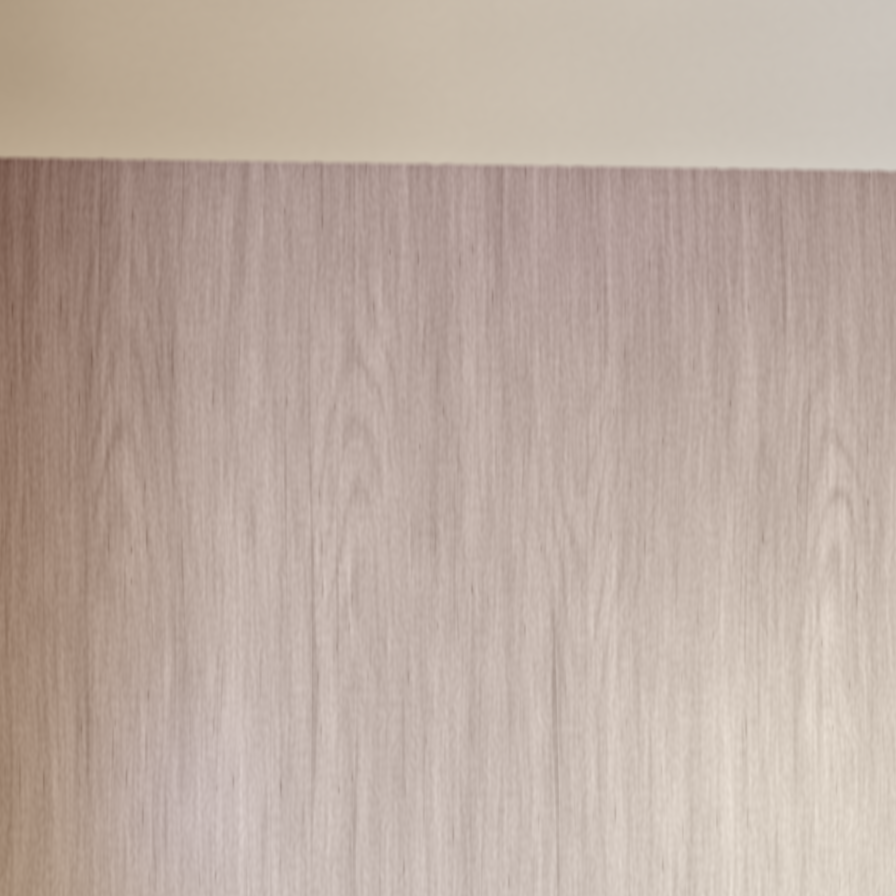
Give the GLSL for this texture, as a Shadertoy shader.

```glsl
// Pale wood panel with vertical grain below a cream wall, lit from the lower right.

vec2 hash2(vec2 p) {
    vec3 q = fract(p.xyx * vec3(0.1031, 0.103, 0.0973));
    q += dot(q, q.yzx + 33.33);
    return fract((q.xx + q.yz) * q.zy);
}

// Gradient noise, about -0.7 to 0.7
float gradNoise(vec2 p) {
    vec2 i = floor(p), f = fract(p);
    vec2 u = f * f * f * (f * (f * 6.0 - 15.0) + 10.0);
    vec2 e = vec2(0.0, 1.0);
    float a = dot(hash2(i) * 2.0 - 1.0, f);
    float b = dot(hash2(i + e.yx) * 2.0 - 1.0, f - e.yx);
    float c = dot(hash2(i + e.xy) * 2.0 - 1.0, f - e.xy);
    float d = dot(hash2(i + e.yy) * 2.0 - 1.0, f - e.yy);
    return mix(mix(a, b, u.x), mix(c, d, u.x), u.y);
}

// Blend of three colours at 0, 0.5 and 1
vec3 ramp(vec3 a, vec3 b, vec3 c, float t) {
    return t < 0.5 ? mix(a, b, t * 2.0) : mix(b, c, t * 2.0 - 1.0);
}

float glow(vec2 p, vec2 centre, vec2 size) {
    vec2 d = (p - centre) / size;
    return exp(-dot(d, d));
}

// Nested cathedral arches; direction is 1 for peaks, -1 for valleys
float arches(vec2 p, vec2 centre, float direction, float halfHeight) {
    float dx = p.x - centre.x + 0.022 * gradNoise(vec2(p.y * 6.0, centre.x * 40.0));
    float level = direction * p.y + 6.5 * sqrt(dx * dx + 0.0002);
    level += 0.10 * gradNoise(p * vec2(18.0, 6.0)) + 0.012 * gradNoise(p * vec2(70.0, 18.0));
    float ring = pow(0.5 + 0.5 * sin(level * 62.0), 3.0) - 0.31;
    ring *= 0.8 + 0.9 * gradNoise(p * vec2(25.0, 9.0) + 5.0);
    return ring * glow(p, centre, vec2(0.05, halfHeight));
}

// Short dark pores scattered over a jittered grid
float pores(vec2 p) {
    vec2 grid = vec2(52.0, 19.0);
    vec2 cell = floor(p * grid);
    vec2 r = hash2(cell + 7.0), s = hash2(cell + 91.0);
    vec2 d = (fract(p * grid) - 0.25 - 0.5 * r) / grid;
    float shape = exp(-pow(d.x / 0.0013, 2.0) - pow(d.y / (0.004 + 0.008 * s.y), 2.0));
    return shape * smoothstep(0.72, 1.0, s.x);
}

float woodGrain(vec2 p) {
    vec2 q = p + vec2(0.012 * gradNoise(p * vec2(5.0, 2.5)), 0.0);
    float grain = 0.040 * gradNoise(q * vec2(24.0, 1.5));
    grain += 0.050 * gradNoise(q * vec2(68.0, 2.6) + 13.0);
    grain += 0.052 * gradNoise(q * vec2(150.0, 6.0) + 37.0);
    grain += 0.050 * gradNoise(q * vec2(235.0, 18.0) + 71.0);
    grain += 0.045 * gradNoise(q * vec2(240.0, 110.0) + 113.0);

    // Centre x, centre y, direction, half height
    vec4 figures[4] = vec4[4](
        vec4(0.135, 0.54, 1.0, 0.22), vec4(0.397, 0.50, 1.0, 0.24),
        vec4(0.655, 0.38, -1.0, 0.17), vec4(0.930, 0.42, 1.0, 0.24));
    for (int i = 0; i < 4; i++)
        grain -= 0.062 * arches(p, figures[i].xy, figures[i].z, figures[i].w);

    // Long thin dark lines, and shorter broken ones
    float line = gradNoise(q * vec2(110.0, 2.4) + 151.0);
    float streak = gradNoise(q * vec2(135.0, 9.0) + 211.0);
    grain -= 0.065 * smoothstep(0.28, 0.55, line);
    grain -= 0.05 * smoothstep(0.32, 0.58, streak);
    return grain - 0.085 * pores(p);
}

vec3 woodLight(vec2 p) {
    float h = clamp(p.y / 0.82, 0.0, 1.0);
    vec3 left = ramp(vec3(0.64, 0.54, 0.45), vec3(0.59, 0.475, 0.40), vec3(0.48, 0.36, 0.31), h);
    vec3 middle = ramp(vec3(0.79, 0.74, 0.715), vec3(0.75, 0.685, 0.655), vec3(0.68, 0.60, 0.575), h);
    vec3 right = ramp(vec3(0.84, 0.80, 0.755), vec3(0.775, 0.715, 0.675), vec3(0.66, 0.58, 0.55), h);
    vec3 col = mix(left, middle, smoothstep(-0.08, 0.32, p.x));
    col = mix(col, right, smoothstep(0.45, 1.0, p.x));

    // Warm reflection and cool lilac patches
    col += vec3(0.05, 0.055, 0.05) * glow(p, vec2(0.88, 0.17), vec2(0.22, 0.20));
    col += vec3(0.02, 0.025, 0.05) * glow(p, vec2(0.19, 0.10), vec2(0.10, 0.13));
    col += vec3(0.005, 0.0, 0.012) * glow(p, vec2(0.68, 0.73), vec2(0.20, 0.10));
    return col;
}

vec3 wallColor(vec2 p, float above) {
    vec3 col = ramp(vec3(0.71, 0.635, 0.54), vec3(0.785, 0.735, 0.67), vec3(0.795, 0.77, 0.74), p.x);
    col -= 0.03 * smoothstep(0.12, 0.0, p.x) * smoothstep(0.0, 0.12, above);
    col += vec3(0.03, 0.035, 0.035) * exp(-above / 0.022);
    return col + 0.01 * gradNoise(p * vec2(9.0, 14.0)) + 0.008 * gradNoise(p * 90.0);
}

void mainImage(out vec4 fragColor, in vec2 fragCoord) {
    vec2 p = fragCoord / iResolution.xy;

    // Slightly sloping, rough and soft seam between wall and panel
    float seam = 0.824 - 0.015 * p.x + 0.002 * gradNoise(vec2(p.x * 75.0, 3.0));
    float above = p.y - seam;
    float soft = max(0.0045, 1.0 / iResolution.y);

    vec3 wood = woodLight(p) + woodGrain(p) * vec3(0.95, 1.0, 1.02);
    wood -= vec3(0.03, 0.035, 0.03) * exp(-max(-above, 0.0) / 0.008);
    vec3 col = mix(wood, wallColor(p, max(above, 0.0)), smoothstep(-soft, soft, above));
    fragColor = vec4(clamp(col, 0.0, 1.0), 1.0);
}
```
